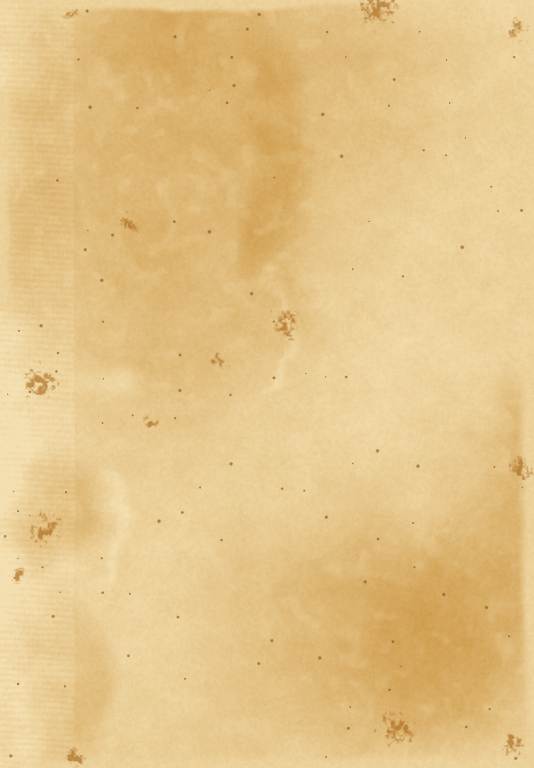
Reproduce this texture procedurally as a Shadertoy shader.

```glsl
const vec3 PALE = vec3(0.955, 0.875, 0.69);
const vec3 TAN = vec3(0.82, 0.63, 0.33);
const vec3 RUST = vec3(0.66, 0.40, 0.10);

// Soft stains: centre and radii, in units of the canvas height
const vec4 STAINS[12] = vec4[12](
    vec4(0.21, 0.80, 0.21, 0.36), vec4(0.37, 0.96, 0.26, 0.09),
    vec4(0.37, 0.76, 0.045, 0.22), vec4(0.46, 0.77, 0.16, 0.22),
    vec4(0.50, 0.18, 0.25, 0.18), vec4(0.63, 0.21, 0.17, 0.25),
    vec4(0.67, 0.42, 0.05, 0.10), vec4(0.075, 0.32, 0.05, 0.08),
    vec4(0.095, 0.11, 0.05, 0.12), vec4(0.05, 0.77, 0.06, 0.28),
    vec4(0.135, 0.50, 0.045, 0.035), vec4(0.57, 0.62, 0.20, 0.30));
const float STRENGTHS[12] = float[12](
    0.45, 0.26, 0.28, 0.22, 0.42, 0.32, 0.25, 0.36, 0.26, 0.22, -0.22, -0.09);

// Rust spots: centre and radius
const vec3 SPOTS[14] = vec3[14](
    vec3(0.28, 0.535, 0.014), vec3(0.17, 0.711, 0.017), vec3(0.195, 0.447, 0.014),
    vec3(0.052, 0.499, 0.028), vec3(0.093, 0.977, 0.011), vec3(0.49, 0.995, 0.032),
    vec3(0.673, 0.965, 0.018), vec3(0.515, 0.055, 0.028), vec3(0.37, 0.58, 0.025),
    vec3(0.674, 0.39, 0.02), vec3(0.672, 0.03, 0.02), vec3(0.026, 0.254, 0.014),
    vec3(0.06, 0.31, 0.024), vec3(0.10, 0.015, 0.018));

float hash(vec2 p) {
    vec3 q = fract(vec3(p.xyx) * 0.1031);
    q += dot(q, q.yzx + 33.33);
    return fract((q.x + q.y) * q.z);
}

float noise(vec2 p) {
    vec2 i = floor(p), f = fract(p);
    f = f * f * (3.0 - 2.0 * f);
    return mix(mix(hash(i), hash(i + vec2(1, 0)), f.x),
               mix(hash(i + vec2(0, 1)), hash(i + vec2(1, 1)), f.x), f.y);
}

float fbm(vec2 p) {
    float sum = 0.0, amplitude = 0.5;
    for (int i = 0; i < 5; i++) {
        sum += amplitude * noise(p);
        p = mat2(1.6, 1.2, -1.2, 1.6) * p + 7.3;
        amplitude *= 0.5;
    }
    return sum;
}

float stain(vec2 p, vec4 shape) {
    return 1.0 - smoothstep(0.25, 1.25, length((p - shape.xy) / shape.zw));
}

float crease(vec2 p, vec2 a, vec2 b, float width) {
    vec2 ab = b - a;
    float along = clamp(dot(p - a, ab) / dot(ab, ab), 0.0, 1.0);
    return exp(-pow(length(p - a - ab * along) / width, 2.0));
}

float foxing(vec2 p, vec3 spot, float fleck) {
    vec2 d = (p - spot.xy) / spot.z;
    return smoothstep(0.60, 0.88, fleck * 0.6 + 0.5 * exp(-dot(d, d)));
}

// Sparse dark dots, at most one in each cell
float specks(vec2 p, float cells) {
    vec2 id = floor(p * cells);
    vec2 centre = 0.2 + 0.6 * vec2(hash(id + 3.1), hash(id + 8.7));
    float size = 0.03 + 0.05 * hash(id + 5.3);
    float dot1 = 1.0 - smoothstep(size * 0.4, size * 1.4, length(fract(p * cells) - centre));
    return dot1 * step(0.86, hash(id + 1.9));
}

float weave(vec2 p) {
    float wobble = noise(p * vec2(25.0, 40.0)) * 2.5;
    float ribs = sin(p.y * 780.0 + wobble + p.x * 40.0);
    float threads = sin(p.x * 1000.0 + noise(p * 60.0) * 3.0);
    return ribs * 0.7 + threads * 0.3 * noise(p * 90.0);
}

void mainImage(out vec4 fragColor, in vec2 fragCoord) {
    vec2 p = fragCoord / iResolution.y;
    float right = iResolution.x / iResolution.y - p.x;
    vec2 warp = vec2(fbm(p * 9.0), fbm(p * 9.0 + 31.0)) - 0.48;
    vec2 q = p + warp * 0.10;

    // Water stains and cloudy paper
    float tone = 0.25 + (fbm(p * 6.0 + 12.0) - 0.48) * 0.35;
    for (int i = 0; i < 12; i++) tone += STRENGTHS[i] * stain(q, STAINS[i]);
    float mottle = smoothstep(0.55, 0.95, noise(p * 62.0 + warp * 5.0));
    tone -= mottle * 0.14 * smoothstep(0.3, 0.7, tone);
    tone += (fbm(p * 38.0) - 0.48) * 0.20;

    // Pale creases
    tone -= 0.22 * crease(q, vec2(0.372, 0.66), vec2(0.355, 0.50), 0.009);
    tone -= 0.16 * crease(q, vec2(0.135, 0.37), vec2(0.158, 0.24), 0.012);

    // Woven binding strip
    float strip = 1.0 - smoothstep(0.095, 0.098, p.x + warp.x * 0.004);
    float worn = (1.0 - smoothstep(0.02, 0.07, q.x)) * (1.0 - smoothstep(0.40, 0.58, q.y));
    tone += strip * (weave(p) * 0.065 - 0.10 - 0.12 * worn);

    // Bleached borders
    float edge = min(right, p.y) + warp.x * 0.012;
    edge = min(edge, min(p.x, 1.0 - p.y) * 1.5 + warp.y * 0.03);
    tone = mix(min(tone, 0.24), tone, smoothstep(0.006, 0.022, edge));

    // Fine fibre grain
    float grain = noise(p * 500.0) + noise(p * mat2(190.0, 150.0, -150.0, 190.0)) - 1.0;
    tone += grain * 0.10;
    vec3 color = mix(PALE, TAN, clamp(tone, 0.0, 1.08));

    // Rust and dirt
    float fleck = 0.6 * noise(p * 170.0) + 0.4 * noise(p * 380.0);
    float rust = 0.0;
    for (int i = 0; i < 14; i++) rust = max(rust, foxing(p + warp * 0.02, SPOTS[i], fleck));
    color = mix(color, RUST, rust * 0.65);
    color = mix(color, RUST * 0.75, specks(p, 32.0) * 0.6);
    fragColor = vec4(color, 1.0);
}
```
